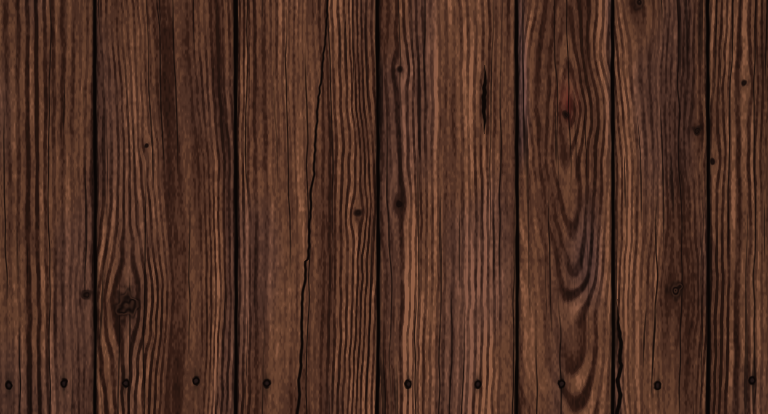
Reproduce this texture procedurally as a Shadertoy shader.

```glsl
const vec3 BLACK = vec3(.07, .038, .03);
const vec3 DARK = vec3(.205, .112, .08);
const vec3 MID = vec3(.31, .19, .14);
const vec3 LIGHT = vec3(.40, .255, .18);
const vec3 PALE = vec3(.55, .36, .26);
const vec3 SLATE = vec3(.28, .19, .18);

// Plank borders, in canvas widths
const float SEAMS[8] = float[8](-.02, .1237, .307, .492, .673, .798, .922, 1.045);

// Knots: centre and radius
const vec3 KNOTS[12] = vec3[12](
    vec3(.164, .142, .021), vec3(.879, .161, .013), vec3(.738, .389, .007),
    vec3(.833, .537, .013), vec3(.908, .370, .007), vec3(.113, .155, .008),
    vec3(.191, .350, .004), vec3(.521, .448, .005), vec3(.519, .273, .005),
    vec3(.466, .263, .006), vec3(.928, .328, .005), vec3(.969, .431, .005));

float hash(vec2 p) {
    vec3 q = fract(p.xyx * .1031);
    q += dot(q, q.yzx + 33.33);
    return fract((q.x + q.y) * q.z);
}

float noise(vec2 p) {
    vec2 i = floor(p), f = fract(p);
    f = f * f * (3. - 2. * f);
    return mix(mix(hash(i), hash(i + vec2(1, 0)), f.x),
               mix(hash(i + vec2(0, 1)), hash(i + 1.), f.x), f.y);
}

// 1 inside a distance, 0 outside, with a soft rim
float inside(float d, float radius, float soft) {
    return 1. - smoothstep(radius - soft, radius + soft, d);
}

void mainImage(out vec4 fragColor, in vec2 fragCoord) {
    float px = 1. / iResolution.x;
    vec2 p = fragCoord * px;
    float x = p.x + .002 * (noise(vec2(p.y * 9., 3.)) - .5), y = p.y;

    // Find the plank
    int id = 0;
    for (int i = 1; i < 7; i++) if (x >= SEAMS[i]) id = i;
    float left = SEAMS[id], right = SEAMS[id + 1];
    float edge = min(x - left, right - x);
    float seed = float(id) * 17.3 + 5.;

    // Fibres wander slightly; rings also flow around knots
    float fibreX = x + .016 * (noise(vec2(x * 9. + seed, y * 3.5)) - .5)
                     + .004 * (noise(vec2(x * 30. + seed, y * 12.)) - .5);
    float grain = fibreX + .0022 * (noise(vec2(x * 70., y * 40.)) - .5);
    float knotMask = 0., knotTone = 0., halo = 0.;
    for (int i = 0; i < 12; i++) {
        vec3 k = KNOTS[i];
        if (k.x < left || k.x > right) continue;
        vec2 d = vec2(x, y) - k.xy;
        float bend = 2.6 * k.z * k.z;
        grain -= d.x * bend / (d.x * d.x + .25 * d.y * d.y + bend);
        float r = length(d * vec2(1., .85)) / k.z + .6 * (noise(p * 150.) - .5);
        float m = inside(r, .7, .3);
        knotMask = max(knotMask, m);
        knotTone += m * (.5 + .5 * sin(r * 15.)) * smoothstep(.004, .013, k.z);
        halo += exp(-.5 * r * r);
    }

    // Growth rings: straight on most planks, arched on the fifth
    float ring = grain;
    if (id == 4) ring = length(vec2(grain - .738, (y - .389) * .14))
                      + .011 * noise(vec2(x * 32., y * 15.));
    float pitch = id == 0 ? 85. : mix(100., 150., hash(vec2(seed, 2.)));
    float stripe = .5 + .5 * sin(6.2832 * ring * pitch + 9. * noise(vec2(ring * 40., seed + y)));
    stripe = smoothstep(0., .8, stripe);
    float streak = noise(vec2(ring * 130. + seed, y * 1.6 + seed));

    // Broad zones, fibres and pores
    float zone = .6 * noise(vec2(fibreX * 26. + seed, y * 1.8 + seed))
               + .4 * noise(vec2(fibreX * 55. + seed, y * 7.));
    float contrast = mix(-.1, .95, noise(vec2(grain * 21. + seed, y * 1.1 + 40.)));
    contrast = max(contrast, .06) * (.5 + noise(vec2(x * 60., y * 22.)));
    float fibre = .6 * noise(vec2(fibreX * 190., y * 8. + seed))
                + .4 * noise(vec2(fibreX * 400., y * 24. + seed));
    float pores = noise(p * vec2(480., 210.)) + .6 * noise(p * vec2(230., 90.) + 7.) - .8;
    float tone = .41 + contrast * (stripe - .55) + .5 * (streak - .5) + .5 * (fibre - .5)
               + .85 * (zone - .5) + .34 * pores + .14 * (hash(vec2(seed, 9.)) - .5);
    tone -= .3 * min(halo, 1.);

    // Colour ramp
    vec3 col = mix(DARK, MID, smoothstep(.02, .4, tone));
    col = mix(col, LIGHT, smoothstep(.4, .7, tone));
    col = mix(col, PALE, smoothstep(.7, 1.1, tone));
    col = mix(col * .7, col, smoothstep(-.3, .05, tone));
    float cool = smoothstep(.55, .85, noise(vec2(fibreX * 22. + seed, y * 5. + 70.)));
    col = mix(col, SLATE * (.55 + .9 * tone), cool * (id == 4 ? .8 : .3));

    // Red stain
    vec2 stain = (vec2(x, y) - vec2(.739, .407)) * vec2(85., 42.);
    col = mix(col, vec3(.40, .10, .10), .7 * exp(-dot(stain, stain)) * fibre);

    // Short checks and long hairline cracks
    float check = noise(vec2(fibreX * 230. + seed, y * 5. + seed));
    col = mix(col, BLACK, .6 * smoothstep(.86, .96, check));
    float cell = floor(fibreX * 64.);
    float off = (fract(fibreX * 64.) - .25 - .5 * hash(vec2(cell, seed))) / 64.
              + .0025 * (noise(vec2(y * 28., cell)) - .5);
    float open = smoothstep(.5, .75, noise(vec2(y * 4. + seed, cell * 3.7)));
    col = mix(col, BLACK, .85 * open * inside(abs(off), .0008, px * .8));

    col = mix(col, mix(BLACK, MID, .6 * min(knotTone, 1.)), .9 * knotMask);

    // Long split, short gash and splintered edge
    float jitter = .003 * (noise(vec2(y * 45., 8.)) - .5) + .0014 * (noise(vec2(y * 160., 2.)) - .5);
    float split = .388 + .03 * y + .075 * y * y + jitter + .003 * smoothstep(.198, .202, y);
    float gap = inside(abs(x - split), .0019 - .0014 * y, px);
    float gash = .003 * (1. - pow((y - .41) / .045, 2.));
    gap = max(gap, inside(abs(x - .6315 - jitter), gash, px) * step(0., gash));
    float splinter = .0025 * smoothstep(.15, .10, y);
    gap = max(gap, inside(abs(x - .805 - 2. * jitter), splinter, px) * step(y, .15));
    col = mix(col, BLACK * .7, gap);

    // Nails: two on wide planks, one on narrow ones
    bool wide = right - left > .14;
    for (int j = 0; j < 2; j++) {
        if (j == 1 && (!wide || id == 2)) break;
        float at = wide ? .22 + .5 * float(j) : .47;
        vec2 nail = vec2(mix(left, right, at), .036 + .01 * hash(vec2(seed, j)));
        vec2 d = vec2(x, y) - nail;
        float r = length(d * vec2(1., .8)) + .0015 * (noise(p * 300.) - .5);
        col *= 1. - .4 * exp(-dot(d * vec2(300., 70.), d * vec2(300., 70.)));
        col = mix(col, BLACK * .7, inside(r, .0048, px));
        col = mix(col, SLATE, .4 * inside(r, .0022, px));
    }

    // Shaded plank edges, dark seams and a soft falloff
    col *= mix(.65, 1., smoothstep(.001, .006, edge));
    col = mix(col, BLACK * .5, inside(edge, .0014 + .0014 * noise(vec2(y * 40., seed)), px));
    vec2 c = p - vec2(.5, .27);
    fragColor = vec4(col * (1.03 - .4 * dot(c, c)), 1.);
}
```
